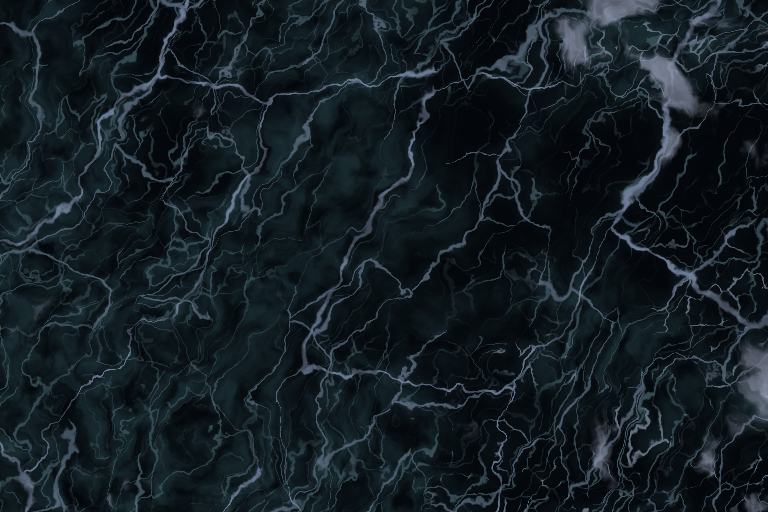
Give the GLSL for this texture, as a Shadertoy shader.

```glsl
// Dark green-black marble crossed by a branching network of pale blue-grey veins.

#define ABYSS      vec3(0.012, 0.024, 0.040)
#define GREEN_HAZE vec3(0.095, 0.170, 0.190)
#define FINE_VEIN  vec3(0.230, 0.320, 0.355)
#define BOLD_VEIN  vec3(0.380, 0.430, 0.520)
#define FROST      vec3(0.560, 0.590, 0.680)
#define GRAIN_DIR  vec2(0.559, 0.829)
#define VEIN_WIDTH 0.0042
#define WARP_BROAD 0.17
#define WARP_FINE  0.050

// Hash without sine
vec2 hash22(vec2 p) {
    vec3 q = fract(p.xyx * vec3(0.1031, 0.1030, 0.0973));
    q += dot(q, q.yzx + 33.33);
    return fract((q.xx + q.yz) * q.zy);
}

float noise(vec2 p) {
    vec2 i = floor(p), f = fract(p);
    f = f * f * (3.0 - 2.0 * f);
    float low = mix(hash22(i).x, hash22(i + vec2(1, 0)).x, f.x);
    float high = mix(hash22(i + vec2(0, 1)).x, hash22(i + vec2(1, 1)).x, f.x);
    return mix(low, high, f.y);
}

float fbm(vec2 p) {
    float sum = 0.0, amp = 0.516;
    for (int i = 0; i < 5; i++) {
        sum += amp * noise(p);
        p = mat2(1.6, 1.2, -1.2, 1.6) * p + 7.3;
        amp *= 0.5;
    }
    return sum;
}

vec2 wobble(vec2 p) {
    return vec2(fbm(p), fbm(p + 41.7)) - 0.5;
}

// Turns p so that x runs along the grain of the stone
vec2 toGrain(vec2 p) {
    return vec2(dot(p, GRAIN_DIR), dot(p, vec2(-GRAIN_DIR.y, GRAIN_DIR.x)));
}

// Stretched Voronoi borders, each with its own width: x = core, y = halo
vec2 veins(vec2 p, float scale, float stretch, float width, float seed) {
    vec2 k = vec2(stretch, 1.0) * scale;
    vec2 q = toGrain(p) * k + seed;
    vec2 cell = floor(q), home = cell, toHome = vec2(0);
    float nearest = 1e5;
    for (int y = -1; y <= 1; y++)
    for (int x = -1; x <= 1; x++) {
        vec2 id = cell + vec2(x, y);
        vec2 r = id + hash22(id) - q;
        if (dot(r, r) < nearest) {
            nearest = dot(r, r);
            home = id;
            toHome = r;
        }
    }
    float pixel = 1.0 / iResolution.y;
    vec2 result = vec2(0);
    for (int y = -2; y <= 2; y++)
    for (int x = -2; x <= 2; x++) {
        if (x == 0 && y == 0) continue;
        vec2 id = home + vec2(x, y);
        vec2 r = id + hash22(id) - q;
        vec2 normal = normalize(r - toHome);
        float d = dot(0.5 * (r + toHome), normal) / length(normal * k);
        float strength = smoothstep(0.12, 1.0, hash22(home + id + 0.5).x);
        float w = width * strength;
        float soft = max(w, 0.8 * pixel);
        float core = w / soft * (1.0 - smoothstep(0.3 * soft, 1.3 * soft, d));
        float halo = strength * exp(-d / (2.5 * width + 0.001));
        result = max(result, vec2(core, halo));
    }
    return result;
}

void mainImage(out vec4 fragColor, in vec2 fragCoord) {
    vec2 uv = fragCoord / iResolution.xy;
    vec2 p = fragCoord / iResolution.y;
    vec2 w = p + WARP_BROAD * wobble(p * 4.0) + WARP_FINE * wobble(p * 21.0);

    // Regions: hazy left, clear dark centre, crackled right
    float left = 1.0 - smoothstep(0.25, 0.52, uv.x + 0.15 * (uv.y - 0.5));
    float right = smoothstep(0.52, 0.75, uv.x + 0.1 * (0.5 - uv.y));
    float patches = fbm(p * 3.1 + 12.0);
    float speckle = fbm(w * 34.0 + 3.0);
    float streak = fbm(toGrain(w) * vec2(16.0, 48.0));

    // Ground with cloudy green haze
    float haze = smoothstep(0.40, 0.70, patches + 0.15 * left + 0.04 * right);
    vec3 col = mix(ABYSS, GREEN_HAZE, haze * smoothstep(0.18, 0.80, 0.5 * (speckle + streak)));

    // Vein layers, from long fissures to crackle
    float taper = 0.35 + 1.3 * noise(w * 11.0);
    float width = VEIN_WIDTH * taper;
    vec2 fissure = veins(w, 3.3, 0.50, 1.5 * width, 5.0);
    vec2 branch = veins(w, 8.5, 0.48, 0.95 * width, 31.0);
    vec2 twig = veins(w, 18.0, 0.38, 0.68 * width, 57.0);
    vec2 crackle = veins(w, 34.0, 0.60, 0.60 * width, 83.0);

    float busy = smoothstep(0.36, 0.62, fbm(p * 5.0 + 27.0) + 0.10 * (left + right));
    float crushed = smoothstep(0.42, 0.66, fbm(p * 4.3 + 60.0) + 0.13 * right);
    float sparkle = smoothstep(0.30, 0.68, speckle);

    float halo = 0.5 * fissure.y + 0.35 * branch.y + 0.3 * twig.y * busy;
    col += GREEN_HAZE * halo * (0.25 + 0.75 * sparkle) * 0.6;
    vec3 crackleColor = mix(FINE_VEIN, FROST, 0.6 * right * sparkle);
    col = mix(col, crackleColor, crackle.x * crushed * (0.25 + 0.65 * sparkle));
    col = mix(col, FINE_VEIN, twig.x * (0.2 + 0.65 * busy));
    col = mix(col, mix(FINE_VEIN, BOLD_VEIN, 0.35 + 0.5 * sparkle), branch.x * 0.85);
    col = mix(col, BOLD_VEIN * (0.7 + 0.5 * sparkle), fissure.x * 0.92);

    // Pale frosted clouds near the right side
    vec2 upper = p - vec2(0.82 * iResolution.x / iResolution.y, 0.95);
    vec2 lower = p - vec2(0.99 * iResolution.x / iResolution.y, 0.18);
    float cloud = exp(-45.0 * dot(upper, upper)) + exp(-50.0 * dot(lower, lower));
    float frost = smoothstep(0.52, 0.70, fbm(w * 10.0 + 9.0) + 0.33 * cloud - 0.25 + 0.07 * right);
    col = mix(col, FROST * (0.6 + 0.6 * speckle), 0.8 * frost);

    fragColor = vec4(col, 1.0);
}
```
